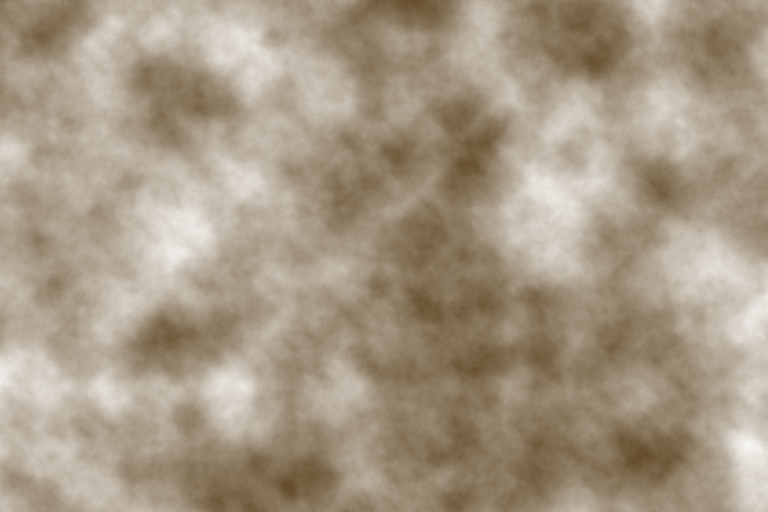
This texture is drawn by a Shadertoy shader. Its source:

```glsl
// Soft mottled clouds of pale cream over warm brown, made from diagonal fractal noise.
#define CELLS_PER_HEIGHT 6.2
#define OCTAVES 6
#define ROUGHNESS 0.54
#define LATTICE_ANGLE 0.7854
#define CONTRAST 1.27
#define MEAN_TONE 0.445
#define BROWN vec3(0.40, 0.31, 0.18)
#define CREAM vec3(1.0, 0.998, 0.995)

float hash(vec2 cell) {
    return fract(sin(dot(cell, vec2(127.1, 311.7))) * 43758.5453);
}

// Smoothly interpolated lattice values, 0 to 1
float valueNoise(vec2 p) {
    vec2 cell = floor(p);
    vec2 f = fract(p);
    vec2 blend = f * f * (3.0 - 2.0 * f);
    float low = mix(hash(cell), hash(cell + vec2(1.0, 0.0)), blend.x);
    float high = mix(hash(cell + vec2(0.0, 1.0)), hash(cell + vec2(1.0, 1.0)), blend.x);
    return mix(low, high, blend.y);
}

mat2 rotation(float angle) {
    float c = cos(angle), s = sin(angle);
    return mat2(c, s, -s, c);
}

// Octaves centred on zero, all on the same diagonal lattice
float cloudNoise(vec2 p) {
    float sum = 0.0;
    float amplitude = 0.5;
    for (int i = 0; i < OCTAVES; i++) {
        sum += amplitude * (valueNoise(p) - 0.5);
        p = 2.0 * p + vec2(17.3, 9.1);
        amplitude *= ROUGHNESS;
    }
    return sum;
}

void mainImage(out vec4 fragColor, in vec2 fragCoord) {
    vec2 uv = fragCoord / iResolution.y;
    vec2 p = rotation(LATTICE_ANGLE) * uv * CELLS_PER_HEIGHT + vec2(53.0, 24.0);

    // Tone from brown hollows to cream highlights
    float tone = MEAN_TONE + CONTRAST * cloudNoise(p);
    fragColor = vec4(mix(BROWN, CREAM, clamp(tone, 0.0, 1.0)), 1.0);
}
```
